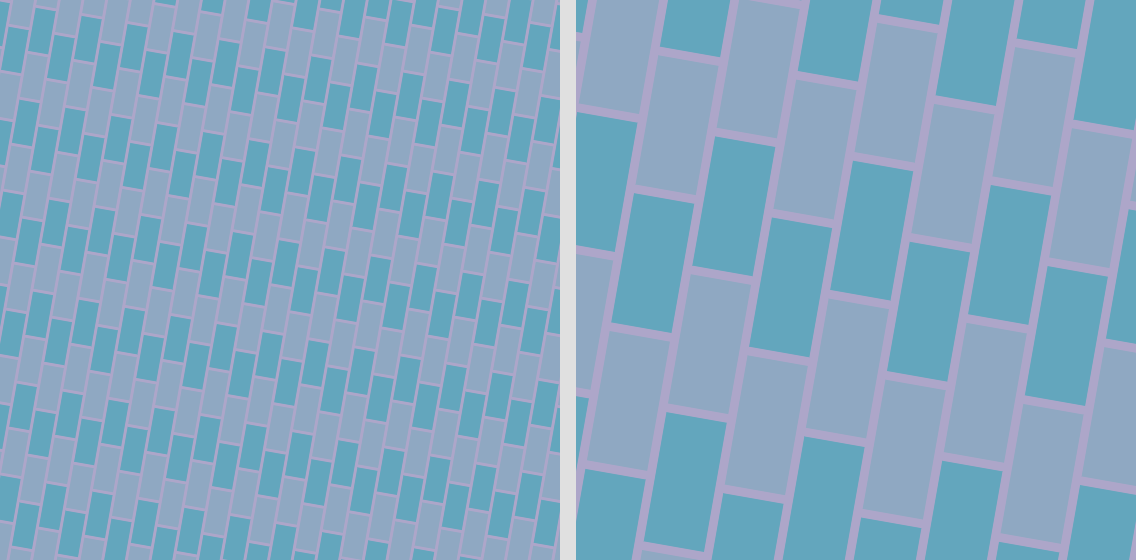
Left, the full canvas; right, a detail of the centre.
Reproduce this pattern procedurally as a WebGL 2 fragment shader.

```glsl
#version 300 es
precision highp float;
// Tilted running-bond bricks, two colours alternating along each column, with flat mortar.

#define COLUMNS 24.0    // brick widths across the canvas
#define TILT 10.0       // clockwise tilt in degrees
#define ASPECT 2.0      // brick length over brick width
#define MORTAR 0.125    // joint width in brick widths
#define STAGGER 0.5     // shift of odd columns in brick lengths
#define TEAL vec3(0.39, 0.65, 0.74)
#define SLATE vec3(0.56, 0.66, 0.76)
#define LILAC vec3(0.68, 0.65, 0.79)

uniform vec2 u_resolution;
out vec4 fragColor;

// Signed distance to an axis-aligned box centred on the origin.
float boxDistance(vec2 p, vec2 halfSize) {
    vec2 d = abs(p) - halfSize;
    return length(max(d, 0.0)) + min(max(d.x, d.y), 0.0);
}

void main() {
    float side = min(u_resolution.x, u_resolution.y);
    float pixel = COLUMNS / side;

    // Brick-width units, measured down from the top-left corner.
    vec2 p = vec2(gl_FragCoord.x, u_resolution.y - gl_FragCoord.y) * pixel;
    float angle = radians(TILT);
    float c = cos(angle), s = sin(angle);
    p = vec2(c * p.x + s * p.y, c * p.y - s * p.x);

    // Column and row of the brick, odd columns staggered.
    float column = floor(p.x + 0.5);
    float along = p.y / ASPECT - STAGGER * mod(column, 2.0);
    float row = floor(along);
    vec2 local = vec2(p.x - column, (along - row - 0.5) * ASPECT);

    // Alternate brick colours, then lay the mortar around them.
    vec3 brick = mix(TEAL, SLATE, mod(row, 2.0));
    float d = boxDistance(local, 0.5 * (vec2(1.0, ASPECT) - MORTAR));
    float joint = smoothstep(-0.6 * pixel, 0.6 * pixel, d);
    fragColor = vec4(mix(brick, LILAC, joint), 1.0);
}
```
